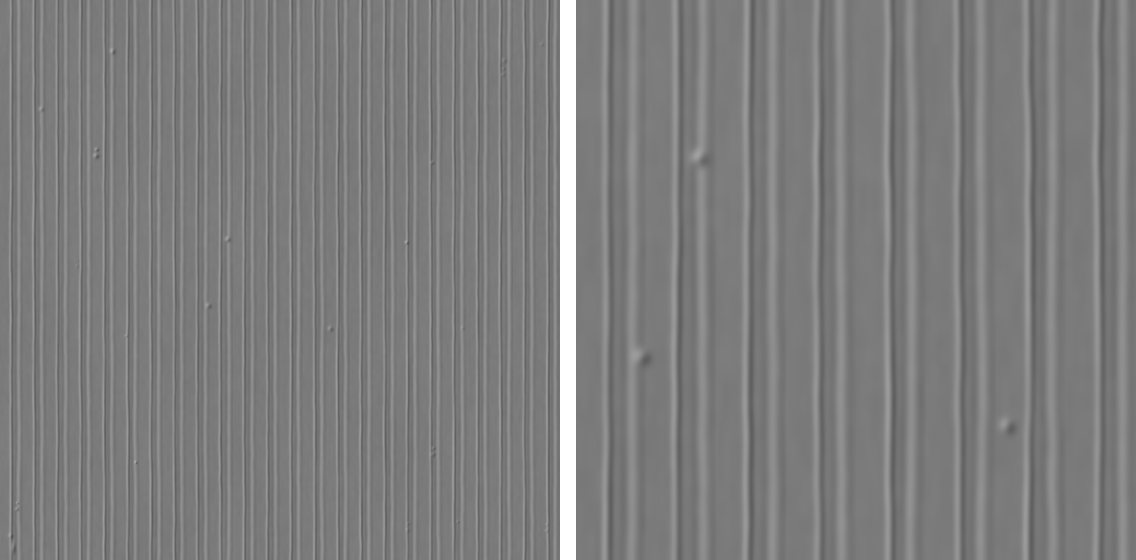
Left: the whole. Right: its middle third, enlarged.
This texture map is drawn by a Shadertoy shader. Its source:

```glsl
float hash(vec2 p) {
    vec3 q = fract(vec3(p.xyx) * 0.1031);
    q += dot(q, q.yzx + 33.33);
    return fract((q.x + q.y) * q.z);
}

float noise(vec2 p) {
    vec2 i = floor(p), f = fract(p);
    f = f * f * (3.0 - 2.0 * f);
    return mix(mix(hash(i), hash(i + vec2(1, 0)), f.x),
               mix(hash(i + vec2(0, 1)), hash(i + vec2(1, 1)), f.x), f.y);
}

// Soft line profile, never thinner than about half a pixel
float softLine(float d, float width, float pixel) {
    float w = max(width, 0.5 * pixel);
    return width / w * exp(-d * d / (w * w));
}

// Slow sideways drift of one groove edge along its length
float wobble(float id, float y, float seed) {
    return 0.035 * (hash(vec2(id, seed)) - 0.5)
         + 0.035 * (noise(vec2(id * 7.0 + seed, y * 9.0)) - 0.5)
         + 0.018 * (noise(vec2(id * 5.0 - seed, y * 42.0)) - 0.5);
}

// Light and dark sides of one raised fleck
float flecks(vec2 p, vec2 radius) {
    vec2 q = p / radius;
    return -dot(q, vec2(0.85, -0.5)) * exp(-dot(q, q));
}

void mainImage(out vec4 fragColor, in vec2 fragCoord) {
    vec2 uv = fragCoord / iResolution.xy;
    float x = uv.x * 24.0;
    float pixel = 24.0 / iResolution.x;
    float id = floor(x), phase = fract(x);

    // Each board has a sharp edge, a narrow channel and a rounded edge
    float sharp = phase - 0.43 - wobble(id, uv.y, 3.0);
    float round_ = phase - 0.79 - wobble(id, uv.y, 17.0);
    float strength = 0.8 + 0.4 * noise(vec2(id * 3.0, uv.y * 14.0));
    float shade = 0.482;
    shade += 0.105 * strength * softLine(sharp, 0.05, pixel);
    shade -= 0.095 * strength * softLine(sharp - 0.085, 0.045, pixel);
    shade += 0.082 * softLine(round_, 0.07, pixel);
    shade -= 0.035 * softLine(round_ + 0.12, 0.06, pixel);
    shade -= 0.03 * strength * softLine(round_ - 0.14, 0.06, pixel);

    // Faint vertical grain and broad tone changes
    shade += 0.014 * (noise(uv * vec2(260.0, 35.0)) - 0.5);
    shade += 0.012 * (noise(uv * vec2(190.0, 110.0) + 40.0) - 0.5);
    shade += 0.012 * (noise(uv * vec2(12.0, 5.0) + 9.0) - 0.5);

    // Scattered chips: mostly dots, some upright slivers and pairs
    for (int i = 0; i < 22; i++) {
        float n = float(i);
        vec2 center = vec2(hash(vec2(n, 51.0)), hash(vec2(n, 83.0)));
        float kind = hash(vec2(n, 29.0));
        float size = mix(0.0022, 0.0042, hash(vec2(n, 67.0)));
        vec2 radius = vec2(size, size * (kind > 0.82 ? 2.8 : 1.1));
        float depth = mix(0.12, 0.36, hash(vec2(n, 95.0)));
        shade += depth * flecks(uv - center, radius);
        if (kind < 0.2)
            shade += depth * flecks(uv - center - vec2(0.001, 0.011), vec2(size * 0.8));
    }

    fragColor = vec4(vec3(clamp(shade, 0.0, 1.0)), 1.0);
}
```
